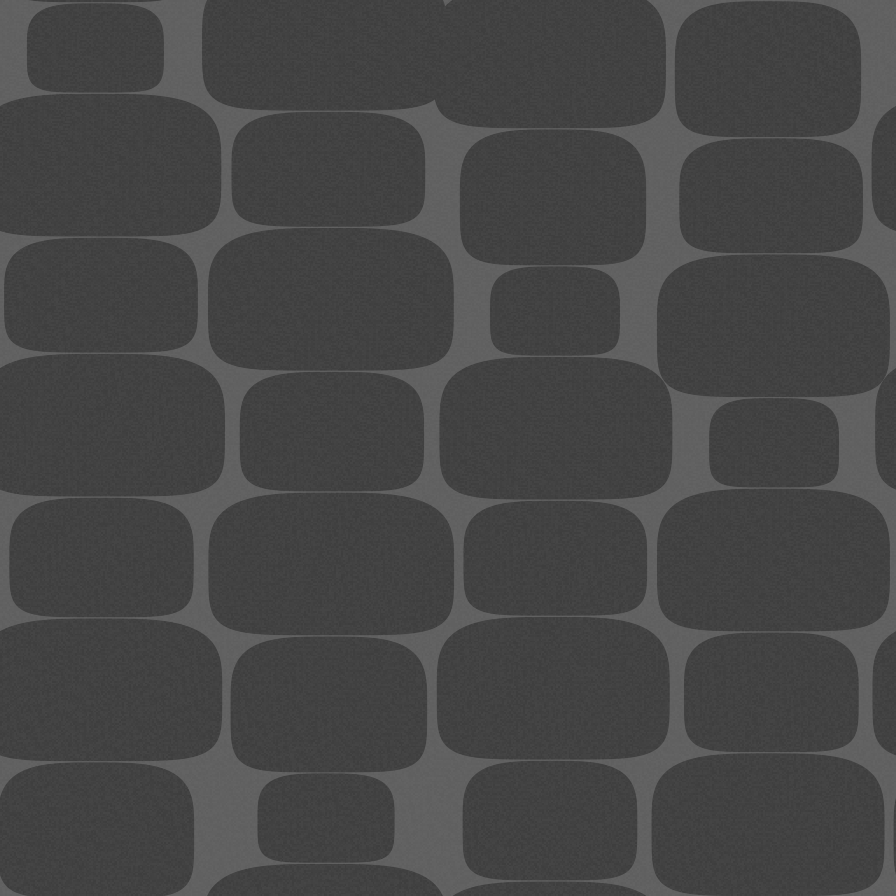
Write a WebGL 2 fragment shader that draws this pattern.

```glsl
#version 300 es
precision highp float;
// Dry-stacked wall of rounded dark stones in four columns over grey mortar.

#define STONE_COLOR vec3(0.258)
#define MORTAR_COLOR vec3(0.38)
#define TOP_ROUNDNESS 3.4
#define BASE_ROUNDNESS 5.0
#define JOINT 0.0014
#define WIDE_PITCH 0.2565
#define NARROW_PITCH 0.2435
#define LEAN 0.009
#define GRAIN 0.03
#define GRAIN_CELLS 512.0

uniform vec2 u_resolution;
out vec4 fragColor;

const int COLUMNS = 4;
const int COURSES = 7;

// Stone sizes, smallest to largest: width and course height.
const vec2 SIZES[5] = vec2[5](
    vec2(0.145, 0.1010), vec2(0.205, 0.1296), vec2(0.195, 0.1348),
    vec2(0.208, 0.1530), vec2(0.260, 0.1606));

// Two stacking orders, read downward from the smallest stone.
const int ORDERS[14] = int[14](0, 4, 1, 4, 2, 4, 3,
                               0, 4, 2, 4, 3, 1, 4);

// Depth at which each column's smallest stone begins.
const vec4 STACK_START = vec4(0.003, 0.8625, 0.2966, 0.4437);

float hash(vec2 p) {
    return fract(sin(dot(p, vec2(127.1, 311.7))) * 43758.5453);
}

// Approximate distance to a superellipse with a rounder top than base.
float stoneDistance(vec2 p, vec2 halfSize) {
    float n = p.y < 0.0 ? TOP_ROUNDNESS : BASE_ROUNDNESS;
    vec2 q = abs(p) / halfSize;
    vec2 power = pow(q, vec2(n));
    vec2 slope = n * pow(q, vec2(n - 1.0)) / halfSize;
    return (power.x + power.y - 1.0) / max(length(slope), 0.001);
}

// Nearest stone; p.y runs downward and both axes wrap.
float wallDistance(vec2 p) {
    float nearest = 1.0;
    float columnEdge = -0.017;
    for (int c = 0; c < COLUMNS; c++) {
        float pitch = c < 2 ? WIDE_PITCH : NARROW_PITCH;
        float stretch = c < 2 ? 1.055 : 1.0;
        int orderStart = c == COLUMNS - 1 ? COURSES : 0;
        float depth = STACK_START[c];
        for (int i = 0; i < COURSES; i++) {
            vec2 size = SIZES[ORDERS[orderStart + i]];
            vec2 center = vec2(columnEdge + 0.5 * pitch,
                               fract(depth + 0.5 * size.y));
            center.x += LEAN * (sin(3.14159 * center.y) - 0.7);
            vec2 offset = p - center;
            offset -= round(offset);
            vec2 halfSize = 0.5 * vec2(size.x * stretch, size.y - JOINT);
            nearest = min(nearest, stoneDistance(offset, halfSize));
            depth += size.y;
        }
        columnEdge += pitch;
    }
    return nearest;
}

void main() {
    vec2 uv = gl_FragCoord.xy / u_resolution;
    float pixel = 1.0 / min(u_resolution.x, u_resolution.y);

    // Stones over mortar
    float d = wallDistance(vec2(uv.x, 1.0 - uv.y));
    float mortar = smoothstep(-0.6 * pixel, 0.6 * pixel, d);
    vec3 color = mix(STONE_COLOR, MORTAR_COLOR, mortar);

    // Fine grain, softer on the mortar
    float grain = hash(floor(uv * GRAIN_CELLS)) - 0.5;
    color += GRAIN * grain * mix(1.0, 0.6, mortar);

    fragColor = vec4(color, 1.0);
}
```
